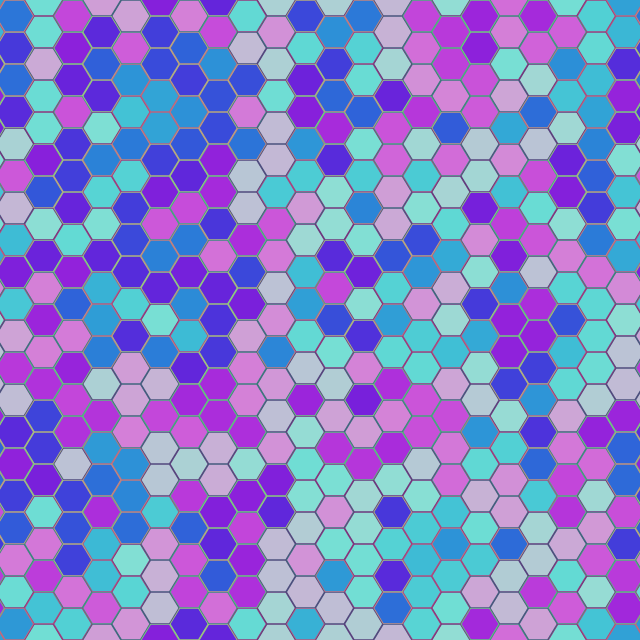
A Shadertoy shader for this pattern:

```glsl
// Flat-topped hexagon mosaic, 22 columns by 20 rows, wrapping at the borders.
// Each tile takes a flat colour from a cosine wheel, its phase set by smooth
// noise plus a per-tile hash; a thin rim takes the opposite wheel colour.

const vec2  TILE_COUNT   = vec2(22.0, 20.0); // columns, rows
const float RIM_WIDTH    = 0.0013;           // per tile, in canvas heights
const float RIM_BLUE     = 0.45;             // blue level of the rims
const float RIM_OPACITY  = 0.9;
const float PATCH_COUNT  = 6.0;              // noise patches across the canvas
const float PATCH_SPREAD = 1.5;              // phase range of the patches
const float TILE_SPREAD  = 0.6;              // phase range within a patch
const vec3  WHEEL_CENTRE = vec3(0.50, 0.50, 0.845);
const vec3  WHEEL_RADIUS = vec3(0.33, 0.375, 0.015);
const vec3  WHEEL_PHASE  = vec3(0.0, 0.25, 0.75);
const int   SAMPLES      = 4;                // antialiasing grid per axis
const float TAU          = 6.2831853;
const float HEX_SLOPE    = 0.8660254;

float hash(vec2 p) {
    return fract(sin(dot(p, vec2(127.1, 311.7))) * 43758.5453);
}

// Value noise that repeats once per canvas
float patchNoise(vec2 uv) {
    vec2 p = uv * PATCH_COUNT;
    vec2 i = floor(p);
    vec2 f = fract(p);
    f = f * f * (3.0 - 2.0 * f);
    vec2 lo = mod(i, PATCH_COUNT) + 57.0;
    vec2 hi = mod(i + 1.0, PATCH_COUNT) + 57.0;
    return mix(mix(hash(lo), hash(vec2(hi.x, lo.y)), f.x),
               mix(hash(vec2(lo.x, hi.y)), hash(hi), f.x), f.y);
}

vec3 colourWheel(float t) {
    return WHEEL_CENTRE + WHEEL_RADIUS * cos(TAU * (t - WHEEL_PHASE));
}

// Nearest centre of every second column, in tile units
vec2 nearestCentre(vec2 p, vec2 offset) {
    vec2 period = vec2(2.0, 1.0);
    return floor((p - offset) / period + 0.5) * period + offset;
}

// Hexagonal radius: 0.5 on the tile boundary
float hexRadius(vec2 d) {
    d = abs(d) * vec2(HEX_SLOPE, 1.0);
    return max(d.y, dot(d, vec2(HEX_SLOPE, 0.5)));
}

vec3 mosaic(vec2 uv) {
    // Two interleaved sets of columns, half a row apart
    vec2 p = uv * TILE_COUNT;
    vec2 evenCentre = nearestCentre(p, vec2(0.5, 0.5));
    vec2 oddCentre = nearestCentre(p, vec2(1.5, 0.0));
    float evenRadius = hexRadius(p - evenCentre);
    float oddRadius = hexRadius(p - oddCentre);
    vec2 centre = evenRadius < oddRadius ? evenCentre : oddCentre;
    float edge = (0.5 - min(evenRadius, oddRadius)) / TILE_COUNT.y;

    // Tile colour
    vec2 id = mod(centre, TILE_COUNT);
    float phase = PATCH_SPREAD * patchNoise(id / TILE_COUNT)
                + TILE_SPREAD * hash(id + 3.0);
    vec3 tile = colourWheel(phase);

    // Rim in the opposite colour
    vec3 rim = vec3(colourWheel(phase + 0.5).rg, RIM_BLUE);
    return mix(tile, rim, RIM_OPACITY * step(edge, RIM_WIDTH));
}

void mainImage(out vec4 fragColor, in vec2 fragCoord) {
    vec3 sum = vec3(0.0);
    for (int y = 0; y < SAMPLES; y++) {
        for (int x = 0; x < SAMPLES; x++) {
            vec2 jitter = (vec2(x, y) + 0.5) / float(SAMPLES) - 0.5;
            sum += mosaic((fragCoord + jitter) / iResolution.y);
        }
    }
    fragColor = vec4(sum / float(SAMPLES * SAMPLES), 1.0);
}
```
